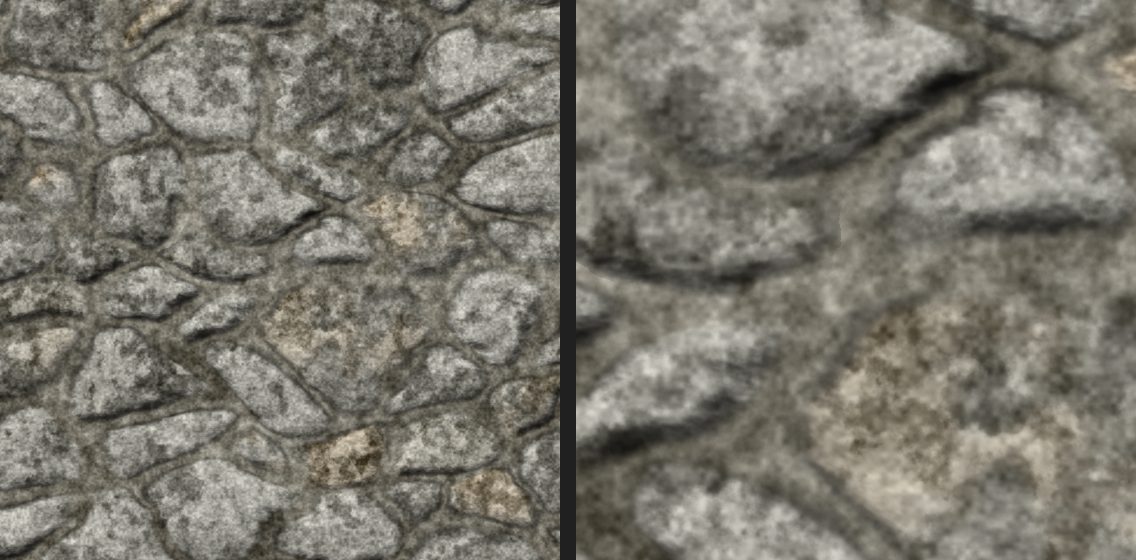
Left, the full canvas; right, a detail of the centre.
Reproduce this texture procedurally as a Shadertoy shader.

```glsl
// Rubble stone wall: weathered grey and tan stones bedded in rough mortar.
// A weighted Voronoi diagram with rounded, warped borders gives the stones;
// a height field lights them, and layered noise adds lichen, stains and grain.

struct Stone { float edge; vec2 id; vec2 local; };

vec2 hash22(vec2 p) {
    vec3 a = fract(p.xyx * vec3(.1031, .1030, .0973));
    a += dot(a, a.yzx + 33.33);
    return fract((a.xx + a.yz) * a.zy);
}

float noise(vec2 p) {
    vec2 i = floor(p), f = fract(p);
    f = f * f * (3. - 2. * f);
    return mix(mix(hash22(i).x, hash22(i + vec2(1, 0)).x, f.x),
               mix(hash22(i + vec2(0, 1)).x, hash22(i + 1.).x, f.x), f.y);
}

float fbm(vec2 p) {
    float sum = 0., amp = .5;
    for (int i = 0; i < 5; i++) {
        sum += amp * noise(p);
        p = mat2(.8, .6, -.6, .8) * p * 2.03 + 17.3;
        amp *= .5;
    }
    return sum;
}

float smoothMin(float a, float b, float k) {
    float h = max(k - abs(a - b), 0.) / k;
    return min(a, b) - h * h * k * .25;
}

// Staggered, jittered stone centre (xy) and its size weight (z)
vec3 site(vec2 cell) {
    vec2 centre = cell + .5 + .72 * (hash22(cell + 41.) - .5);
    centre.x += .5 * mod(cell.y, 2.);
    return vec3(centre, .38 * hash22(cell + 87.).x);
}

// Nearest stone, with the distance from its rounded outline
Stone findStone(vec2 uv) {
    vec2 q = uv * vec2(5.5, 8.) + 3.;
    q += .75 * (vec2(noise(q * .8), noise(q * .8 + 31.)) - .5);
    q += .22 * (vec2(fbm(q * 3.2), fbm(q * 3.2 + 57.)) - .5);
    vec2 base = floor(q - vec2(.25, 0));
    vec2 id = base;
    vec3 own = vec3(0);
    float best = 1e3;
    for (int k = 0; k < 25; k++) {
        vec2 cell = base + vec2(k % 5 - 2, k / 5 - 2);
        vec3 s = site(cell);
        float power = dot(q - s.xy, q - s.xy) - s.z;
        if (power < best) { best = power; own = s; id = cell; }
    }
    float edge = 1.;
    for (int k = 0; k < 25; k++) {
        vec2 cell = base + vec2(k % 5 - 2, k / 5 - 2);
        if (cell == id) continue;
        vec3 s = site(cell);
        float power = dot(q - s.xy, q - s.xy) - s.z;
        edge = smoothMin(edge, (power - best) / (2. * distance(s.xy, own.xy)), .16);
    }
    float gap = mix(.045, .15, hash22(id + 13.).x);
    return Stone(edge - gap, id, q - own.xy);
}

// Surface height: domed, tilted, chipped stones above lumpy mortar
float relief(vec2 uv, Stone s) {
    vec2 tilt = hash22(s.id + 5.) - .5;
    float lift = mix(.45, 1., hash22(s.id + 23.).y);
    float body = smoothstep(-.03, .13, s.edge);
    float dome = .65 + .35 * smoothstep(0., .4, s.edge);
    float facet = abs(dot(s.local, tilt.yx) + .25 * (fbm(uv * 9.) - .5));
    float stone = lift * dome + .5 * dot(s.local, tilt) - .35 * facet;
    return body * stone + .5 * fbm(uv * 22.) + .16 * fbm(uv * 75.);
}

void mainImage(out vec4 fragColor, in vec2 fragCoord) {
    vec2 uv = fragCoord / iResolution.y;
    Stone s = findStone(uv);
    float height = relief(uv, s);

    // Slope lighting from the upper left, and a short cast shadow
    vec2 dx = vec2(.0025, 0), dy = dx.yx, toLight = vec2(-.005, .011);
    vec2 slope = vec2(relief(uv + dx, findStone(uv + dx)),
                      relief(uv + dy, findStone(uv + dy))) - height;
    vec3 normal = normalize(vec3(-slope * 4.5, 1));
    float light = dot(normal, normalize(vec3(-.35, .6, .9))) / .79;
    float rise = relief(uv + toLight, findStone(uv + toLight)) - height;
    float shadow = smoothstep(.08, .6, rise);

    // Shared weathering layers
    float patches = fbm(uv * 10. + 9.);
    float speckle = fbm(uv * 62. + 3.);
    float strata = fbm(uv * vec2(14, 60) + s.id * 7.);
    float grain = .6 * noise(uv * 240.) + .4 * noise(uv * 125. + 8.) - .5;

    // Stone tone, pale lichen and dark stains
    vec2 kind = hash22(s.id + 61.);
    float tone = mix(.44, .60, kind.x) + .28 * (strata - .5) + .3 * (speckle - .5);
    float lichen = smoothstep(.47, .57, .55 * patches + .45 * speckle);
    tone = mix(tone, .69, .55 * lichen);
    float stain = smoothstep(.5, .62, .5 * fbm(uv * 7. + 50.) + .5 * fbm(uv * 45. + 20.));
    tone *= 1. - .32 * stain;
    vec3 warmth = mix(vec3(.005, 0, -.032), vec3(.045, .002, -.075),
                      smoothstep(.68, 1., kind.y) * smoothstep(.35, .6, patches));
    vec3 stoneColor = tone + warmth;

    // Mortar, sandy and unevenly dirty
    float mortarTone = .44 + .35 * (fbm(uv * 6. + 77.) - .5) + .45 * (speckle - .5);
    vec3 mortarColor = mortarTone + vec3(.015, 0, -.045);

    float mask = smoothstep(-.03, .03, s.edge);
    vec3 color = mix(mortarColor, stoneColor, mask);
    color += grain * mix(.2, .26, mask);

    // Dirt in the joints, then light
    float crevice = exp(-pow(abs(s.edge + .015) / .045, 2.));
    color *= 1. - .36 * crevice * smoothstep(.25, .65, fbm(uv * 12. + 33.));
    color *= mix(.42, 1.06, clamp(light, 0., 1.35)) * (1. - .45 * shadow);
    fragColor = vec4(clamp(color, .06, .86), 1);
}
```
